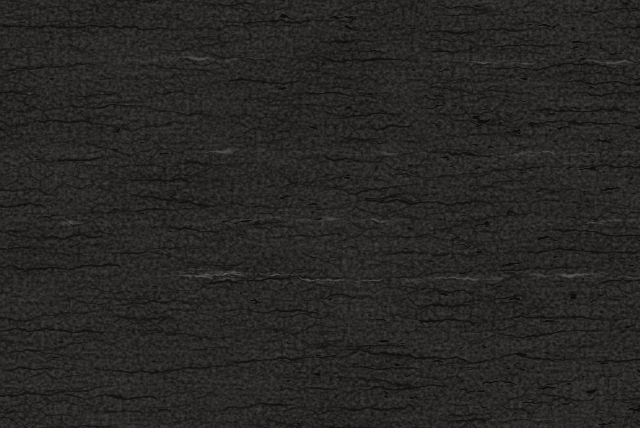
This texture is drawn by a Shadertoy shader. Its source:

```glsl
// Charcoal painted wood: crazed paint, horizontal splits, dark chips and pale worn streaks.

const vec3 PAINT = vec3(0.166, 0.157, 0.155);
const vec3 CREVICE = vec3(0.050, 0.046, 0.040);
const vec3 BARE_WOOD = vec3(0.43, 0.42, 0.41);

vec2 hash2(vec2 p) {
    vec3 q = fract(p.xyx * vec3(0.1031, 0.1030, 0.0973));
    q += dot(q, q.yzx + 33.33);
    return fract((q.xx + q.yz) * q.zy);
}

float cornerSlope(vec2 cell, vec2 offset) {
    float angle = 6.2832 * hash2(cell).x;
    return dot(vec2(cos(angle), sin(angle)), offset);
}

// Gradient noise, roughly -0.7 to 0.7
float noise(vec2 p) {
    vec2 i = floor(p), f = fract(p), e = vec2(1.0, 0.0);
    vec2 u = f * f * f * (f * (f * 6.0 - 15.0) + 10.0);
    return mix(mix(cornerSlope(i, f), cornerSlope(i + e, f - e), u.x),
               mix(cornerSlope(i + e.yx, f - e.yx), cornerSlope(i + 1.0, f - 1.0), u.x), u.y);
}

float fbm(vec2 p) {
    return noise(p) + 0.5 * noise(p * 2.03 + 17.0) + 0.25 * noise(p * 4.1 + 41.0);
}

// Stretched Voronoi borders: x = distance in canvas units, y = how upright the border is
vec2 cellBorder(vec2 p, vec2 density) {
    vec2 q = p * density, base = floor(q), f = fract(q);
    vec2 nearest = vec2(0.0);
    float best = 9.0;
    for (int y = -1; y <= 1; y++)
    for (int x = -1; x <= 1; x++) {
        vec2 g = vec2(x, y);
        vec2 r = g + hash2(base + g) - f;
        if (dot(r, r) < best) { best = dot(r, r); nearest = r; }
    }
    vec2 border = vec2(9.0, 0.0);
    for (int y = -2; y <= 2; y++)
    for (int x = -2; x <= 2; x++) {
        vec2 g = vec2(x, y);
        vec2 r = g + hash2(base + g) - f;
        vec2 apart = r - nearest;
        if (dot(apart, apart) > 0.0001) {
            vec2 n = normalize(apart);
            float d = dot(0.5 * (r + nearest), n) / length(n * density);
            if (d < border.x) border = vec2(d, abs(n.x));
        }
    }
    return border;
}

float crack(vec2 p, vec2 density, float width, float uprightFade, float px) {
    vec2 border = cellBorder(p, density);
    float line = 1.0 - smoothstep(0.0, width + px, border.x);
    return line * (1.0 - uprightFade * smoothstep(0.5, 0.95, border.y));
}

// Elongated flakes missing from the paint
float chips(vec2 p, vec2 density, float threshold) {
    return smoothstep(threshold, threshold + 0.10, fbm(p * density));
}

// One worn line of fibres along the grain
float wornStreak(vec2 p, float height, float width, float seed) {
    float centre = height + 0.012 * noise(vec2(p.x * 2.2, seed));
    float d = (p.y - centre) / width;
    float fibre = smoothstep(-0.15, 0.45, noise(vec2(p.x * 16.0, p.y * 190.0 + seed)));
    float along = smoothstep(-0.30, 0.40, noise(vec2(p.x * 2.7 + seed, seed)));
    return exp(-d * d) * fibre * along;
}

void mainImage(out vec4 fragColor, in vec2 fragCoord) {
    vec2 p = fragCoord / iResolution.y;
    float px = 1.0 / iResolution.y;

    // Jagged displacement for the cracks
    vec2 jag = vec2(noise(p * 24.0), noise(p * vec2(22.0, 30.0) + 50.0)) * 0.010;
    jag += vec2(noise(p * 75.0 + 9.0), noise(p * 80.0 + 70.0)) * 0.004;
    vec2 q = p + jag;

    // Paint tone: fine grain, faint fibres, broad mottling
    float tone = 0.085 * noise(p * vec2(95.0, 125.0)) + 0.075 * noise(p * vec2(165.0, 190.0) + 30.0);
    tone += 0.030 * noise(p * vec2(7.0, 110.0)) + 0.018 * fbm(p * vec2(2.0, 6.0));
    vec3 color = PAINT + tone;

    // Pale streaks, the lowest one broad and fading to the right
    float heights[4] = float[4](0.862, 0.643, 0.482, 0.353);
    float worn = 0.0;
    for (int i = 0; i < 4; i++) {
        float broad = i == 3 ? 1.0 - smoothstep(0.45, 0.85, p.x) : 0.0;
        worn += wornStreak(q, heights[i], mix(0.0045, 0.012, broad), float(i) * 7.3 + 2.6)
              * mix(0.60, 0.95, broad);
    }
    color = mix(color, BARE_WOOD, min(worn, 0.85));

    // Fine crazing and long splits, each broken up by patches
    float decay = smoothstep(0.2, 1.4, p.x + 0.4 * (1.0 - p.y));
    float crazePatch = smoothstep(-0.35, 0.30, fbm(p * vec2(5.0, 9.0) + 4.0));
    float splitPatch = smoothstep(-0.30, 0.25, fbm(p * vec2(4.0, 22.0) + 60.0));
    float damage = 0.55 * crazePatch * crack(q, vec2(19.0, 34.0), 0.0008, 0.25, px);
    damage = max(damage, 0.85 * splitPatch * crack(q + 3.7, vec2(4.5, 27.0), 0.0016, 0.75, px));

    // Chips gather towards the right and the bottom
    float spread = 0.15 * decay + 0.18 * noise(p * vec2(3.0, 7.0) + 80.0);
    damage = max(damage, 0.95 * chips(q, vec2(13.0, 62.0), 0.66 - spread));
    damage = max(damage, 0.80 * chips(q + 5.0, vec2(26.0, 95.0), 0.70 - spread));

    color = mix(color, CREVICE, damage);
    fragColor = vec4(clamp(color, 0.0, 1.0), 1.0);
}
```
